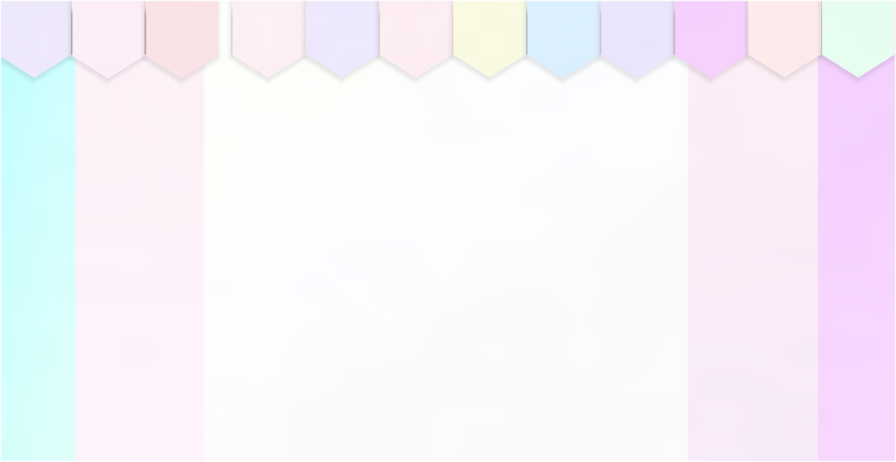
Write a Shadertoy shader that draws this background.

```glsl
const int FLAG_COUNT = 12;
const float FLAG_PITCH = 0.0823;
const float FLAG_HALF_WIDTH = 0.0407;
const float FLAG_TIP = 0.0872;

const vec3 FLAG_COLORS[12] = vec3[12](
    vec3(0.93, 0.91, 0.98), vec3(0.99, 0.93, 0.97), vec3(0.98, 0.89, 0.90),
    vec3(0.99, 0.94, 0.96), vec3(0.93, 0.91, 0.99), vec3(0.99, 0.93, 0.95),
    vec3(0.98, 0.98, 0.89), vec3(0.86, 0.94, 1.00), vec3(0.92, 0.90, 0.99),
    vec3(0.96, 0.82, 0.99), vec3(0.99, 0.92, 0.92), vec3(0.90, 0.99, 0.94));

float hash(vec2 p) {
    return fract(sin(dot(p, vec2(127.1, 311.7))) * 43758.5453);
}

float valueNoise(vec2 p) {
    vec2 cell = floor(p);
    vec2 f = fract(p);
    f = f * f * (3.0 - 2.0 * f);
    float low = mix(hash(cell), hash(cell + vec2(1.0, 0.0)), f.x);
    float high = mix(hash(cell + vec2(0.0, 1.0)), hash(cell + vec2(1.0)), f.x);
    return mix(low, high, f.y);
}

float stepAA(float edge, float x, float pixel) {
    return smoothstep(edge - pixel, edge + pixel, x);
}

// Signed distance to a pennant hanging from the top, pointed at its foot
float pennant(vec2 p, float halfWidth, float tip) {
    float side = abs(p.x) - halfWidth;
    float foot = (p.y - tip + abs(p.x) * 0.63) * 0.85;
    return max(side, foot);
}

// Pale centre: warm corner, cool diagonal band, neutral far corner
vec3 centerPanel(vec2 p) {
    float t = dot(p, vec2(0.5, 0.86)) + 0.05 * (valueNoise(p * 14.0) - 0.5);
    vec3 warm = vec3(0.995, 0.995, 0.985);
    vec3 cool = vec3(0.985, 0.992, 1.0);
    vec3 neutral = vec3(0.982, 0.981, 0.980);
    vec3 color = mix(warm, cool, smoothstep(0.27, 0.40, t));
    return mix(color, neutral, smoothstep(0.45, 0.60, t));
}

// Vertical paper stripes, left to right
vec3 panels(vec2 p, float height, float pixel) {
    float down = clamp(p.y / height, 0.0, 1.0);
    vec3 cyan = mix(vec3(0.78, 0.995, 1.0), vec3(0.86, 1.0, 0.985), down);
    cyan.r += 0.05 * (p.x / 0.085 - 0.5);
    vec3 blush = mix(vec3(0.99, 0.945, 0.965), vec3(0.998, 0.955, 0.988), down);
    vec3 rose = mix(vec3(0.988, 0.935, 0.960), vec3(0.972, 0.920, 0.978), down);
    vec3 lilac = mix(vec3(0.955, 0.815, 0.995), vec3(0.972, 0.845, 1.0), down);

    vec3 color = mix(cyan, blush, stepAA(0.0846, p.x, pixel));
    color = mix(color, centerPanel(p), stepAA(0.228, p.x, pixel * 1.5));
    color = mix(color, rose, stepAA(0.768, p.x, pixel));
    color = mix(color, lilac, stepAA(0.9128, p.x, pixel));
    return color + 0.008 * (valueNoise(p * vec2(20.0, 28.0)) - 0.5);
}

float flagCenter(int i) {
    float gap = i > 2 ? 0.0142 : 0.0;
    return 0.0384 + FLAG_PITCH * float(i) + gap;
}

// Row of flags with soft shadows and thin slits between them
vec3 addFlags(vec3 color, vec2 p, float pixel) {
    for (int i = 0; i < FLAG_COUNT; i++) {
        vec2 q = p - vec2(flagCenter(i), 0.0);
        float variation = hash(vec2(float(i), 4.0));
        float tip = FLAG_TIP + 0.002 * (variation - 0.5);

        float shadow = pennant(q - vec2(-0.001, 0.003), FLAG_HALF_WIDTH, tip);
        color *= 1.0 - 0.09 * (1.0 - smoothstep(-0.003, 0.006, shadow));

        float shape = pennant(q, FLAG_HALF_WIDTH, tip);
        vec3 paper = FLAG_COLORS[i] + 0.01 * (valueNoise(p * 40.0) - 0.5);
        color = mix(color, paper, 1.0 - stepAA(0.0, shape, pixel * 0.7));

        float slit = 1.0 - smoothstep(0.0004, 0.0016, abs(q.x + FLAG_HALF_WIDTH));
        slit *= smoothstep(0.005, 0.02, p.y) * (1.0 - stepAA(0.061, p.y, pixel));
        color *= 1.0 - 0.30 * variation * slit;
    }
    return color;
}

void mainImage(out vec4 fragColor, in vec2 fragCoord) {
    float pixel = 1.0 / iResolution.x;
    float height = iResolution.y * pixel;
    // Width spans 0 to 1; y measures down from the top
    vec2 p = vec2(fragCoord.x, iResolution.y - fragCoord.y) * pixel;

    vec3 color = addFlags(panels(p, height, pixel), p, pixel);

    // Hairline white border
    vec2 inset = min(p, vec2(1.0, height) - p);
    float border = 1.0 - smoothstep(0.0006, 0.0022, min(inset.x, inset.y));
    color = mix(color, vec3(1.0), 0.8 * border);
    fragColor = vec4(clamp(color, 0.0, 1.0), 1.0);
}
```
